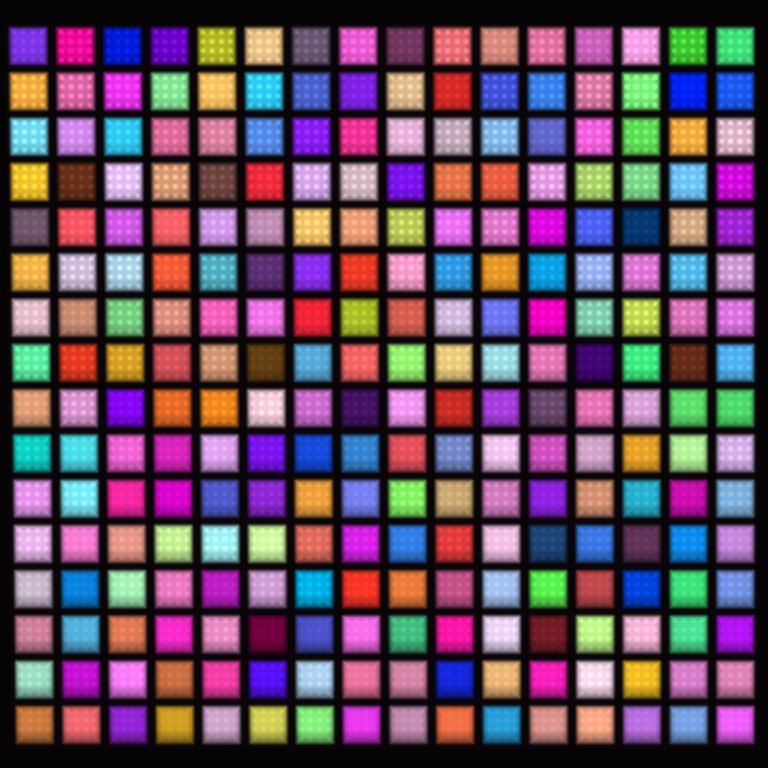
Reproduce this pattern procedurally as a Shadertoy shader.

```glsl
// A wall of 16 by 16 softly glowing coloured lamp tiles behind a black frame.
#define TILES 16.0
#define GRID_BOTTOM 0.0266
#define GRID_TOP 0.9694
#define GRID_RIGHT 0.9880
#define LEFT_BOTTOM 0.0152
#define LEFT_TOP 0.0059
#define TILE_HALF vec2(0.398, 0.412)
#define EDGE_SOFTNESS 0.055
#define LEDS 4.0
#define LED_CONTRAST 0.16
#define FRAME_COLOR vec3(0.025, 0.012, 0.020)
#define SEED 7.0

vec3 hash3(vec2 p) {
    vec3 q = fract(vec3(p.xyx) * vec3(0.1031, 0.1030, 0.0973));
    q += dot(q, q.yxz + 33.33);
    return fract((q.xxy + q.yzz) * q.zyx);
}

vec3 hsv(float h, float s, float v) {
    vec3 rgb = clamp(abs(mod(h * 6.0 + vec3(0.0, 4.0, 2.0), 6.0) - 3.0) - 1.0, 0.0, 1.0);
    return v * mix(vec3(1.0), rgb, s);
}

float boxDistance(vec2 p, vec2 halfSize, float radius) {
    vec2 d = abs(p) - halfSize + radius;
    return length(max(d, 0.0)) + min(max(d.x, d.y), 0.0) - radius;
}

// Weighted hue families: mauve and pink, sky, salmon, violet, green
vec3 tileColor(vec2 id) {
    vec3 a = hash3(id + SEED);
    vec3 b = hash3(id * 1.7 + SEED * 5.3 + 19.0);
    float family = a.x;
    float h, s;
    if (family < 0.31) {
        h = mix(0.77, 0.95, a.y);
        s = mix(0.10, 0.62, a.z);
    } else if (family < 0.53) {
        h = mix(0.49, 0.66, a.y);
        s = mix(0.25, 1.05, a.z);
    } else if (family < 0.71) {
        h = mix(-0.02, 0.13, a.y);
        s = mix(0.35, 0.88, a.z);
    } else if (family < 0.88) {
        h = mix(0.71, 0.92, a.y);
        s = mix(0.72, 1.05, a.z);
    } else {
        h = mix(0.15, 0.46, a.y);
        s = mix(0.25, 0.80, a.z);
    }
    float value = mix(0.72, 1.0, sqrt(b.x));
    value *= b.y < 0.07 ? 0.48 : 1.0;
    return hsv(h, min(s, 1.0), value);
}

void mainImage(out vec4 fragColor, in vec2 fragCoord) {
    vec2 uv = fragCoord / iResolution.xy;

    // The left side leans outward towards the top
    float rise = (uv.y - GRID_BOTTOM) / (GRID_TOP - GRID_BOTTOM);
    float left = mix(LEFT_BOTTOM, LEFT_TOP, rise);
    vec2 grid = vec2((uv.x - left) / (GRID_RIGHT - left), rise) * TILES;
    vec2 id = floor(grid);
    vec2 p = fract(grid) - 0.5;
    float inside = float(all(greaterThanEqual(id, vec2(0.0))) && all(lessThan(id, vec2(TILES))));

    // Lamp mask with a faint spill onto the frame
    float d = boxDistance(p, TILE_HALF, 0.03);
    float soft = max(EDGE_SOFTNESS, TILES / iResolution.y);
    float lamp = 1.0 - smoothstep(-soft, soft, d);
    float spill = 0.07 * (1.0 - smoothstep(0.0, 0.09, d));

    // Small LEDs inside each tile, clearer higher up the wall
    vec3 wear = hash3(id + 71.0);
    vec2 led = p / (2.0 * TILE_HALF) * LEDS;
    vec2 wave = 0.5 - 0.5 * cos(6.2832 * led);
    float dots = wave.x * wave.y - 0.25;
    float clarity = LED_CONTRAST * mix(0.35, 1.25, clamp(rise, 0.0, 1.0)) * mix(0.6, 1.4, wear.x);

    // Uneven backlight: dimmer rims, with a shaded lower edge low on the wall
    float light = 1.0 - 0.22 * smoothstep(0.16, 0.0, -d);
    light *= 1.0 - mix(0.34, 0.08, clamp(rise, 0.0, 1.0)) * smoothstep(-0.05, -0.40, p.y);
    light *= 1.0 + 0.10 * dot(p, wear.yz - 0.5);

    vec3 color = tileColor(id) * light * (1.0 + clarity * dots);
    color += 0.28 * clarity * max(dots, 0.0);

    // Thin lighter rib along the middle of each frame bar
    float border = 0.5 - max(abs(p.x), abs(p.y));
    vec3 frame = FRAME_COLOR * (1.0 + 0.7 * inside * (1.0 - smoothstep(0.0, 0.05, border)));
    vec3 result = mix(frame + color * spill * inside, color, lamp * inside);
    fragColor = vec4(clamp(result, 0.0, 1.0), 1.0);
}
```
